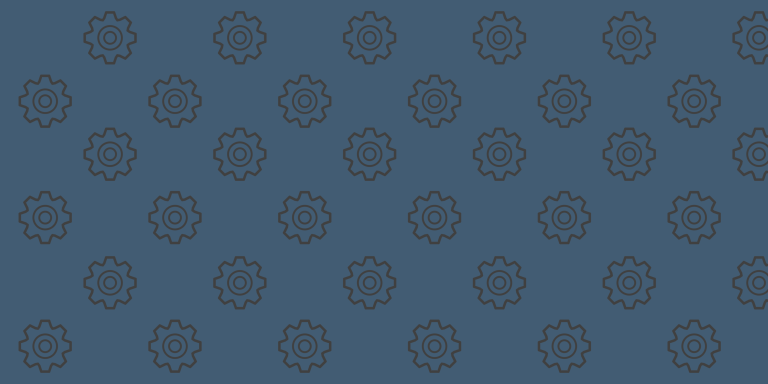
A WebGL 1 fragment shader for this pattern:

```glsl
precision highp float;

uniform vec2 u_resolution;

const vec3 BACKGROUND = vec3(0.26, 0.36, 0.45);
const vec3 LINE_COLOR = vec3(0.25, 0.25, 0.25);

// Layout, in canvas heights, measured from the top left
const int ROWS = 6;
const float COLUMNS = 6.0;
const float COLUMN_PITCH = 0.338;
const float FIRST_COLUMN = 0.1177;
const float FIRST_ROW = 0.0985;
const float PAIR_PITCH = 0.3031;   // between pairs of staggered rows
const float ROW_GAP = 0.1651;      // between the two rows of a pair
const float LAST_PAIR_DROP = 0.0318;
const float GEAR_RADIUS = 0.0695;

// Gear shape, in gear radii; x points along the tooth axis
const float TEETH = 8.0;
const vec2 TOOTH_TIP = vec2(0.951, 0.146);
const vec2 TOOTH_BASE = vec2(0.735, 0.220);
const vec2 VALLEY = vec2(0.660, 0.273);
const float OUTER_RING = 0.442;
const float INNER_RING = 0.222;
const float OUTLINE_HALF_WIDTH = 0.047;
const float RING_HALF_WIDTH = 0.036;

const float TAU = 6.2831853;

float segmentDistance(vec2 p, vec2 a, vec2 b) {
  vec2 ab = b - a;
  float t = clamp(dot(p - a, ab) / dot(ab, ab), 0.0, 1.0);
  return length(p - a - ab * t);
}

// Signed distance to the gear's strokes
float gearDistance(vec2 p) {
  float radius = length(p);

  // Fold the plane onto one half of a single tooth
  float sector = TAU / TEETH;
  float angle = radius > 0.0 ? atan(p.y, p.x) : 0.0;
  angle = abs(mod(angle + 0.5 * sector, sector) - 0.5 * sector);
  vec2 q = radius * vec2(cos(angle), sin(angle));

  float outline = segmentDistance(q, vec2(TOOTH_TIP.x, 0.0), TOOTH_TIP);
  outline = min(outline, segmentDistance(q, TOOTH_TIP, TOOTH_BASE));
  outline = min(outline, segmentDistance(q, TOOTH_BASE, VALLEY));

  float rings = min(abs(radius - OUTER_RING), abs(radius - INNER_RING));
  return min(outline - OUTLINE_HALF_WIDTH, rings - RING_HALF_WIDTH);
}

void main() {
  vec2 p = gl_FragCoord.xy / u_resolution.y;
  p.y = 1.0 - p.y;

  // Staggered rows, each with a finite run of gears
  float d = 1e3;
  for (int i = 0; i < ROWS; i++) {
    float row = float(i);
    float pair = floor(row * 0.5);
    float odd = mod(row, 2.0);
    vec2 center = vec2(FIRST_COLUMN + 0.5 * COLUMN_PITCH * (1.0 - odd),
                       FIRST_ROW + PAIR_PITCH * pair + ROW_GAP * odd
                       + LAST_PAIR_DROP * step(2.0, pair));
    float column = floor((p.x - center.x) / COLUMN_PITCH + 0.5);
    center.x += COLUMN_PITCH * clamp(column, 0.0, COLUMNS - 1.0);
    d = min(d, gearDistance((p - center) / GEAR_RADIUS));
  }

  // Edge smoothing about one pixel wide
  float pixel = 1.0 / (u_resolution.y * GEAR_RADIUS);
  float ink = 1.0 - smoothstep(-0.7 * pixel, 0.7 * pixel, d);
  gl_FragColor = vec4(mix(BACKGROUND, LINE_COLOR, ink), 1.0);
}
```
